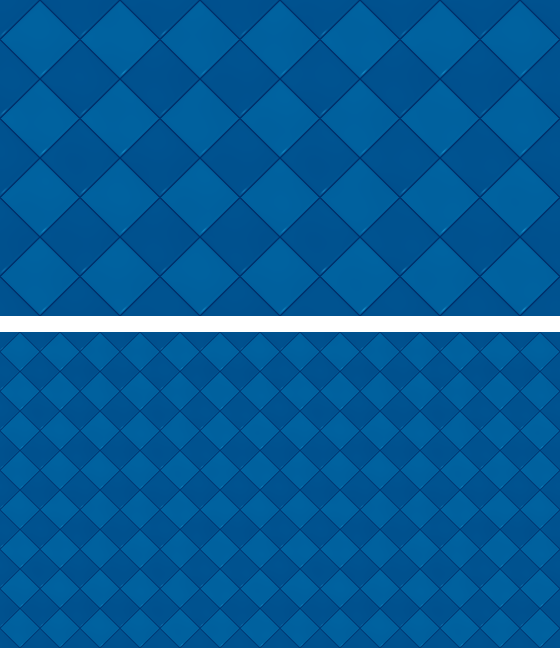
Top, the tile; bottom, the same tile 2 across and 2 down.
A Shadertoy shader for this pattern:

```glsl
// Glazed blue tiles set on the diagonal as a two-tone checker with thin dark joints.

float hash(vec2 p) {
    vec3 q = fract(p.xyx * vec3(0.1031, 0.103, 0.0973));
    q += dot(q, q.yzx + 33.33);
    return fract((q.x + q.y) * q.z);
}

void mainImage(out vec4 fragColor, in vec2 fragCoord) {
    vec2 repeats = vec2(7.0, 4.0);
    vec2 p = fragCoord / iResolution.xy * repeats;
    float pixel = length(repeats / iResolution.xy);

    // Diagonal lattice: x runs up-right, y runs up-left
    vec2 lattice = vec2(p.x + p.y, p.y - p.x) + 0.5;
    vec2 cell = floor(lattice);
    vec2 f = lattice - cell;
    float isLight = mod(cell.x + cell.y, 2.0);

    // Tile centre wrapped to the canvas, so opposite edges share a seed
    vec2 centre = mod(0.5 * vec2(cell.x - cell.y, cell.x + cell.y), repeats);
    float seed = hash(centre * 2.0 + 3.0);

    // Flat glaze with a faint slope and ripple
    vec3 color = mix(vec3(0.0, 0.32, 0.56), vec3(0.0, 0.38, 0.62), isLight);
    float ripple = sin(5.0 * f.x + 6.2832 * seed) * sin(4.0 * f.y + 9.0 * seed);
    float glaze = 0.006 * (seed - 0.5) + 0.005 * ripple + 0.008 * (f.y - 0.5);
    color += glaze * vec3(0.0, 1.0, 1.0);

    // Soft bevel: shade beside every joint, a thin lit rim at the lower right
    vec2 toEdge = min(f, 1.0 - f);
    float edge = min(toEdge.x, toEdge.y);
    color -= vec3(0.0, 0.03, 0.03) * exp(-edge * 45.0);
    float rim = exp(-pow((f.y - 0.035) / 0.014, 2.0));
    color += vec3(0.0, 0.02, 0.02) * rim * smoothstep(0.0, 0.06, toEdge.x);

    // Short glint on the rim just above the bottom corner
    float glint = rim * exp(-pow((f.x - 0.13) / 0.06, 2.0));
    color += vec3(0.07, 0.13, 0.12) * glint * (0.6 + 0.6 * seed);

    // Joint
    float joint = 1.0 - smoothstep(0.011 - 0.5 * pixel, 0.011 + 0.5 * pixel, edge);
    color = mix(color, vec3(0.0, 0.18, 0.41), joint);

    fragColor = vec4(clamp(color, 0.0, 1.0), 1.0);
}
```
